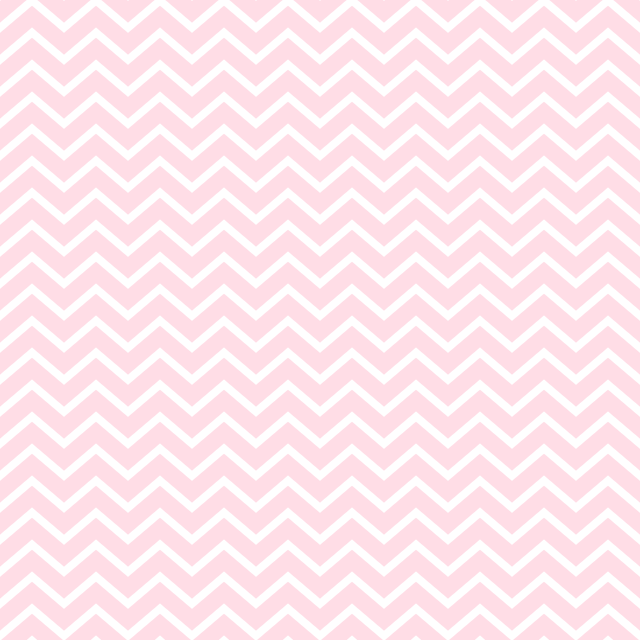
This pattern is drawn by a Shadertoy shader. Its source:

```glsl
const float COLUMNS = 10.0;      // zigzag periods across
const float ROWS = 20.0;         // stripes down
const float ZIG_HEIGHT = 0.85;   // peak to valley, in row heights
const float STRIPE_WIDTH = 0.32; // vertical thickness, in row heights
const float PEAK_OFFSET = -0.018; // height of a peak's centre line, in row heights
const vec3 PINK = vec3(1.0, 0.865, 0.902);
const vec3 WHITE = vec3(1.0);

// Triangle wave: 1 at whole numbers, 0 halfway between
float triangleWave(float t) {
    return abs(2.0 * fract(t) - 1.0);
}

// Signed distance to the nearest zigzag stripe, in canvas units
float chevronDistance(vec2 uv) {
    float centreLine = PEAK_OFFSET - ZIG_HEIGHT * triangleWave(uv.x * COLUMNS);
    float offset = abs(fract(uv.y * ROWS - centreLine + 0.5) - 0.5);
    float slope = 2.0 * ZIG_HEIGHT * COLUMNS / ROWS;
    return (offset - 0.5 * STRIPE_WIDTH) / (ROWS * length(vec2(1.0, slope)));
}

void mainImage(out vec4 fragColor, in vec2 fragCoord) {
    vec2 uv = fragCoord / iResolution.xy;
    float pixel = 1.0 / min(iResolution.x, iResolution.y);

    // Edge coverage over about one pixel
    float stripe = clamp(0.5 - chevronDistance(uv) / pixel, 0.0, 1.0);
    fragColor = vec4(mix(PINK, WHITE, stripe), 1.0);
}
```
